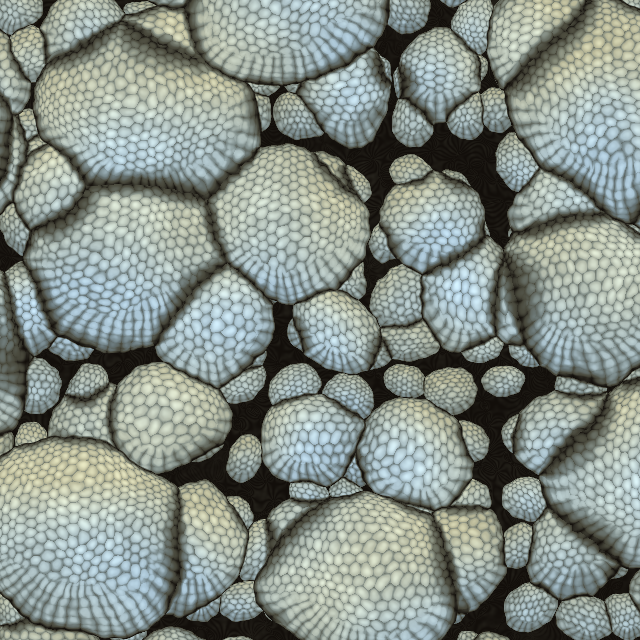
Reproduce this texture procedurally as a WebGL 2 fragment shader.

```glsl
#version 300 es
precision highp float;

uniform vec2 u_resolution;
out vec4 fragColor;

const float TAU = 6.2831853;
const vec3 CELL_SIZES = vec3(0.36, 0.20, 0.085);   // large, medium, small mounds
const vec2 RADIUS_RANGE = vec2(0.36, 0.52);        // in cells
const float JITTER = 0.62;
const float BEAD_SPACING = 0.0185;
const float OUTLINE_WARP = 0.024;
const float RIM_SCALLOP = 0.004;
const float GRAIN = 0.07;

const vec3 PIT = vec3(0.07, 0.055, 0.04);
const vec3 SHADOW = vec3(0.29, 0.29, 0.24);
const vec3 DUSK = vec3(0.40, 0.43, 0.40);
const vec3 STONE = vec3(0.52, 0.57, 0.55);
const vec3 CREAM = vec3(0.70, 0.72, 0.64);
const vec3 ICE = vec3(0.70, 0.78, 0.80);
const vec3 WARM_SHIFT = vec3(0.06, 0.01, -0.08);

struct Mound {
    vec2 offset;    // from the mound centre
    float dist;     // 0 at the centre, 1 at the rim
    float radius;
    float height;
    float gap;      // height above the next mound below
    float seed;
};

vec2 hash2(vec2 p) {
    vec3 q = fract(p.xyx * vec3(0.1031, 0.1030, 0.0973));
    q += dot(q, q.yzx + 33.33);
    return fract((q.xx + q.yz) * q.zy);
}

float cornerSlope(vec2 cell, vec2 f, vec2 corner) {
    float angle = TAU * hash2(cell + corner).x;
    return dot(vec2(cos(angle), sin(angle)), f - corner);
}

// Gradient noise, roughly -0.7 to 0.7
float noise(vec2 p) {
    vec2 i = floor(p), f = p - i;
    vec2 u = f * f * f * (f * (f * 6.0 - 15.0) + 10.0);
    float low = mix(cornerSlope(i, f, vec2(0, 0)), cornerSlope(i, f, vec2(1, 0)), u.x);
    float high = mix(cornerSlope(i, f, vec2(0, 1)), cornerSlope(i, f, vec2(1, 1)), u.x);
    return mix(low, high, u.y);
}

vec2 noise2(vec2 p) {
    return vec2(noise(p), noise(p + 41.7));
}

// Highest dome over p, from three layers of jittered cells
Mound findMound(vec2 p) {
    Mound top = Mound(vec2(0), 1.0, 0.03, 0.0, 0.0, 0.0);
    float second = 0.0;
    for (int layer = 0; layer < 3; layer++) {
        float size = CELL_SIZES[layer];
        vec2 home = floor(p / size);
        for (int y = -1; y <= 1; y++)
        for (int x = -1; x <= 1; x++) {
            vec2 cell = home + vec2(x, y);
            vec2 key = cell + 37.0 * float(layer + 1);
            vec2 shape = hash2(key + 11.3);
            vec2 offset = p - size * (cell + 0.5 + JITTER * (hash2(key) - 0.5));
            float radius = size * mix(RADIUS_RANGE.x, RADIUS_RANGE.y, shape.x);
            float tilt = TAU * shape.y;
            vec2 axis = vec2(cos(tilt), sin(tilt));
            vec2 oval = vec2(dot(offset, axis) * 0.9, dot(offset, vec2(-axis.y, axis.x)) * 1.1);
            float dist = length(oval) / radius;
            if (dist >= 1.0) continue;
            float height = radius * sqrt(1.0 - dist * dist) * mix(0.8, 1.2, shape.y);
            if (height > top.height) {
                second = top.height;
                top = Mound(offset, dist, radius, height, 0.0, shape.y);
            } else {
                second = max(second, height);
            }
        }
    }
    top.gap = top.height - second;
    return top;
}

// Beads on a hexagonal lattice: x = profile, y = random value per bead
vec2 hexBeads(vec2 p) {
    vec2 s = vec2(1.0, 1.7320508);
    vec2 a = mod(p, s) - 0.5 * s;
    vec2 b = mod(p + 0.5 * s, s) - 0.5 * s;
    vec2 g = dot(a, a) < dot(b, b) ? a : b;
    vec2 id = round((p - g) / (0.5 * s));
    return vec2(1.0 - 3.0 * dot(g, g) + 0.3 * g.y, hash2(id).x);
}

// Beads strung along spokes that fan out from the centre
vec2 spokeBeads(vec2 p, float count) {
    vec2 grid = vec2(atan(p.x, -p.y) / TAU * count, length(p) * 0.85);
    vec2 id = floor(grid);
    vec2 g = grid - id - 0.5;
    return vec2(1.0 - 3.4 * g.x * g.x - 1.3 * g.y * g.y, hash2(id + 7.0).x);
}

vec3 toneColour(float tone, float warmth) {
    vec3 light = mix(ICE, CREAM, warmth);
    vec3 c = mix(PIT, SHADOW, smoothstep(0.03, 0.17, tone));
    c = mix(c, DUSK, smoothstep(0.15, 0.34, tone));
    c = mix(c, STONE, smoothstep(0.32, 0.55, tone));
    c = mix(c, light, smoothstep(0.52, 0.76, tone));
    c *= 1.0 + 0.6 * max(tone - 0.78, 0.0);
    return c + (warmth - 0.5) * WARM_SHIFT * smoothstep(0.1, 0.5, tone);
}

void main() {
    vec2 p = gl_FragCoord.xy / min(u_resolution.x, u_resolution.y);

    // Uneven outlines, with small scallops at the rims
    vec2 warped = p + OUTLINE_WARP * noise2(p * 8.0) + RIM_SCALLOP * noise2(p * 55.0);
    Mound m = findMound(warped);
    float dist = max(m.dist, 0.001);
    vec2 side = m.offset / max(length(m.offset), 0.0001) * dist;

    // Beads, crowded toward the rim by the curve of the dome
    float spacing = clamp(m.radius * 0.22, 0.011, BEAD_SPACING);
    vec2 surface = m.offset * asin(min(dist, 1.0)) / dist / spacing;
    surface += 0.3 * noise2(p * 24.0);
    float spin = TAU * m.seed;
    mat2 turn = mat2(cos(spin), sin(spin), -sin(spin), cos(spin));
    float spokes = round(TAU * 0.85 * m.radius / spacing);
    float fan = smoothstep(0.52, 0.68, 0.7 * dist - 0.4 * side.y + 0.25 * noise(p * 9.0));
    vec2 bead = mix(hexBeads(turn * surface), spokeBeads(surface, spokes), fan);
    float relief = clamp(bead.x, 0.0, 1.0);

    // Dome light and the shade in the gaps
    float facing = sqrt(max(1.0 - dist * dist, 0.0));
    float lit = 0.65 + 0.37 * facing + 0.14 * side.y;
    float depth = mix(0.72, 1.0, smoothstep(0.0, 0.09, m.height));
    float crease = mix(0.15, 1.0, smoothstep(0.0, 0.35 * m.radius, m.gap));
    float tone = lit * depth * crease * (0.42 + 0.62 * relief);
    tone *= 1.0 + 0.2 * (bead.y - 0.5) + 0.25 * noise(p * 6.0 + 5.0);
    tone += GRAIN * (noise(p * 150.0) + noise(p * 75.0)) * crease;

    float warmth = 0.45 + 0.45 * side.y + 0.8 * noise(p * 5.0 + 19.0) + 0.25 * (dist - 0.5);
    fragColor = vec4(toneColour(tone, clamp(warmth, 0.0, 1.0)), 1.0);
}
```
